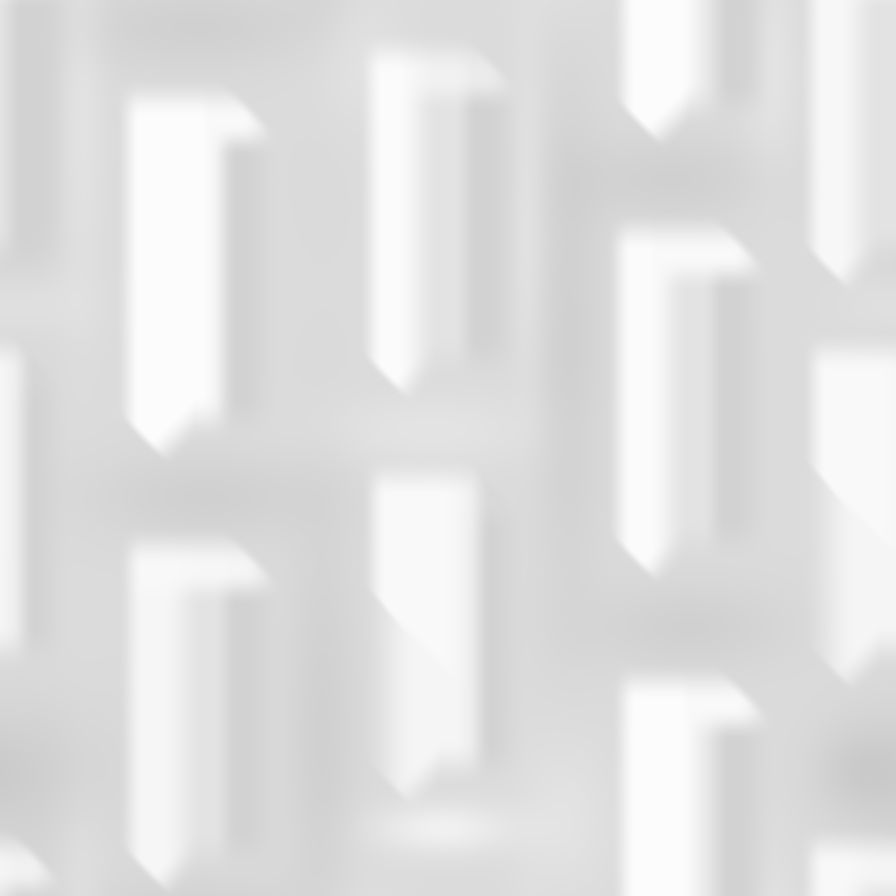
Reproduce this background procedurally as a Shadertoy shader.

```glsl
// Corner x, corner y, height, width of the lit front (y runs downwards)
const vec4 BLOCKS[8] = vec4[8](
    vec4(0.137, 0.098, 0.417, 0.110), vec4(0.408, 0.047, 0.400, 0.060),
    vec4(0.685, 0.247, 0.403, 0.063), vec4(0.690, 0.750, 0.413, 0.092),
    vec4(0.140, 0.598, 0.400, 0.066), vec4(0.411, 0.520, 0.380, 0.120),
    vec4(0.902, 0.380, 0.390, 0.120), vec4(0.900, 0.932, 0.393, 0.060));

// Front brightness, strength of the lit top
const vec2 FINISH[8] = vec2[8](
    vec2(0.99, 1.0), vec2(0.985, 0.65), vec2(0.985, 1.0), vec2(0.99, 1.0),
    vec2(0.965, 0.9), vec2(0.96, 0.15), vec2(0.96, 0.1), vec2(0.97, 0.8));

// Soft patches on the wall: centre, radii
const vec4 SHADOWS[9] = vec4[9](
    vec4(0.22, 0.03, 0.14, 0.05), vec4(0.75, 0.20, 0.11, 0.05),
    vec4(0.23, 0.555, 0.13, 0.05), vec4(0.77, 0.70, 0.11, 0.05),
    vec4(0.635, 0.38, 0.04, 0.30), vec4(0.36, 0.82, 0.04, 0.25),
    vec4(0.03, 0.86, 0.10, 0.08), vec4(0.02, 0.15, 0.05, 0.20),
    vec4(0.96, 0.86, 0.05, 0.05));
const vec4 GLOWS[7] = vec4[7](
    vec4(0.09, 0.12, 0.025, 0.22), vec4(0.48, 0.48, 0.12, 0.04),
    vec4(0.63, 0.92, 0.05, 0.10), vec4(0.86, 0.08, 0.03, 0.12),
    vec4(0.39, 0.06, 0.06, 0.08), vec4(0.02, 0.34, 0.07, 0.035),
    vec4(0.59, 0.25, 0.02, 0.20));

float patchLight(vec2 p, vec4 spot) {
    vec2 d = (fract(p - spot.xy + 0.5) - 0.5) / spot.zw;
    return exp(-dot(d, d));
}

float wallTone(vec2 p) {
    float tone = 0.858;
    for (int i = 0; i < 9; i++) tone -= 0.042 * patchLight(p, SHADOWS[i]);
    for (int i = 0; i < 7; i++) tone += 0.034 * patchLight(p, GLOWS[i]);
    return tone + 0.085 * patchLight(p, vec4(0.495, 0.925, 0.075, 0.028));
}

// Returns the block's tone and coverage
vec2 shadeBlock(vec2 p, vec4 block, vec2 finish) {
    vec2 q = fract(p - block.xy + 0.25) - 0.25;
    float h = block.z, lit = block.w;

    // Lit front, middle tone, shaded side
    float tone = mix(finish.x, 0.89, smoothstep(lit - 0.025, lit + 0.02, q.x));
    float sideStart = max(0.098, lit - 0.008);
    tone = mix(tone, 0.822, smoothstep(sideStart, sideStart + 0.027, q.x));

    // Wide fronts have a duller lower facet
    float facet = step(0.115, lit) * smoothstep(0.132, 0.147, q.y - q.x);
    tone += 0.015 * step(0.115, lit) * (1.0 - facet) * (1.0 - smoothstep(0.08, 0.11, q.x));

    // Lit top slanting down to the right
    float top = 1.0 - smoothstep(0.04, 0.078, q.y);
    tone = mix(tone, max(tone, 0.975), top * finish.y);

    // Rectangle swept along the diagonal, with a fading foot
    float cover = smoothstep(-0.008, mix(0.02, 0.055, facet), q.x);
    cover *= 1.0 - smoothstep(0.132, 0.178, q.x);
    cover *= smoothstep(-0.012, 0.035, q.y);
    cover *= 1.0 - smoothstep(0.106, 0.126, q.x - q.y);
    cover *= 1.0 - smoothstep(h - 0.058, h - 0.042, q.y - q.x);
    cover *= 1.0 - smoothstep(h + 0.005, h + 0.06, q.y + min(q.x, 0.08));
    return vec2(tone, cover);
}

void mainImage(out vec4 fragColor, in vec2 fragCoord) {
    vec2 p = fragCoord / iResolution.xy;
    p.y = 1.0 - p.y;

    float tone = wallTone(p);
    for (int i = 0; i < 8; i++) {
        vec2 block = shadeBlock(p, BLOCKS[i], FINISH[i]);
        tone = mix(tone, block.x, block.y);
    }
    fragColor = vec4(vec3(tone), 1.0);
}
```
